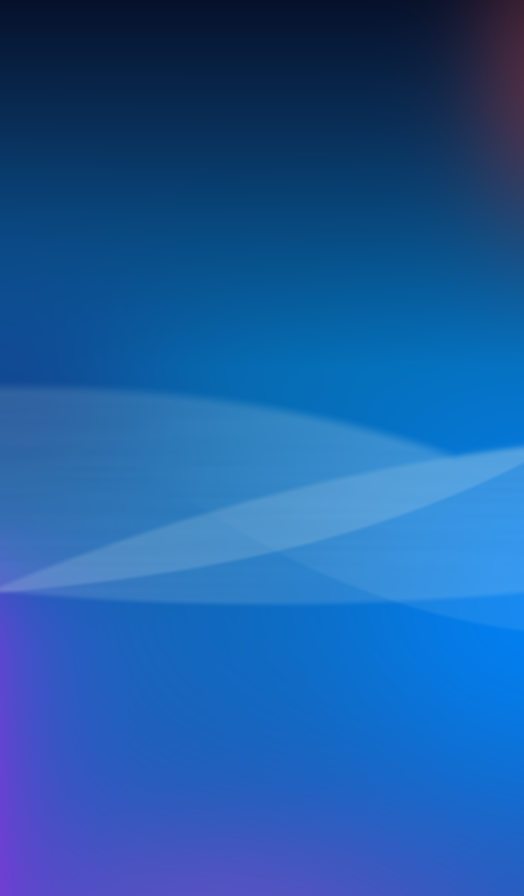
Write a WebGL 1 fragment shader that draws this background.

```glsl
precision highp float;
// Deep blue vertical gradient with corner glows and translucent curved ribbons.

uniform vec2 u_resolution;

// Vertical gradient, top to bottom
const vec3 NIGHT = vec3(0.02, 0.065, 0.165);
const vec3 NAVY = vec3(0.035, 0.17, 0.325);
const vec3 TEAL = vec3(0.03, 0.29, 0.50);
const vec3 AZURE = vec3(0.02, 0.43, 0.70);
const vec3 COBALT = vec3(0.06, 0.41, 0.73);
const vec3 DUSK = vec3(0.12, 0.36, 0.72);

// Glows
const vec3 VIOLET = vec3(0.47, 0.23, 0.84);
const vec3 LILAC = vec3(0.42, 0.31, 0.77);
const vec3 EMBER = vec3(0.58, 0.22, 0.25);
const vec3 ELECTRIC = vec3(0.0, 0.51, 0.97);
const vec3 SHADE = vec3(0.08, 0.24, 0.53);

// Ribbons
const vec3 RIBBON_TINT = vec3(0.84, 0.90, 0.92);
const float WIDE_ALPHA = 0.16;
const float LENS_ALPHA = 0.18;
const float SWEEP_ALPHA = 0.10;
const float SOFT_EDGE = 0.009;
const float CRISP_EDGE = 0.003;

const float STREAK_ROWS = 170.0;
const float STREAK_AMOUNT = 0.012;

float hash(vec2 p) {
  return fract(sin(dot(p, vec2(127.1, 311.7))) * 43758.5453);
}

float noise(vec2 p) {
  vec2 cell = floor(p);
  vec2 f = fract(p);
  f = f * f * (3.0 - 2.0 * f);
  float low = mix(hash(cell), hash(cell + vec2(1.0, 0.0)), f.x);
  float high = mix(hash(cell + vec2(0.0, 1.0)), hash(cell + vec2(1.0)), f.x);
  return mix(low, high, f.y);
}

// Elliptical Gaussian falloff
float glow(vec2 p, vec2 center, vec2 radius) {
  vec2 d = (p - center) / radius;
  return exp(-dot(d, d));
}

// Cubic curve with coefficients in rising order
float curve(float x, vec4 c) {
  return c.x + x * (c.y + x * (c.z + x * c.w));
}

// Coverage above an edge, with at least one pixel of smoothing
float above(float y, float edge, float softness) {
  float w = max(softness, 1.0 / u_resolution.y);
  return smoothstep(-w, w, y - edge);
}

float ramp(float from, float to, float y) {
  return clamp((y - from) / (to - from), 0.0, 1.0);
}

vec3 gradient(float y) {
  vec3 color = mix(DUSK, COBALT, ramp(0.0, 0.28, y));
  color = mix(color, AZURE, ramp(0.28, 0.59, y));
  color = mix(color, TEAL, ramp(0.59, 0.74, y));
  color = mix(color, NAVY, ramp(0.74, 0.87, y));
  return mix(color, NIGHT, ramp(0.87, 1.0, y));
}

vec3 addGlows(vec3 color, vec2 p) {
  color = mix(color, SHADE, 0.75 * glow(p, vec2(0.0, 0.56), vec2(0.32, 0.16)));
  color = mix(color, ELECTRIC, 0.9 * glow(p, vec2(1.05, 0.33), vec2(0.40, 0.23)));
  color = mix(color, EMBER, 0.50 * glow(p, vec2(1.04, 0.91), vec2(0.15, 0.17)));
  color = mix(color, LILAC, 0.75 * glow(p, vec2(0.42, -0.03), vec2(0.48, 0.12)));
  float leftFade = exp(-p.x / 0.13) * (1.0 - smoothstep(0.27, 0.47, p.y));
  return mix(color, VIOLET, leftFade * mix(0.88, 0.70, ramp(0.0, 0.32, p.y)));
}

vec3 addRibbons(vec3 color, vec2 p) {
  float lensTop = curve(p.x, vec4(0.345, 0.2425, -0.0865, 0.0));
  float lensBottom = curve(p.x, vec4(0.3385, 0.055, 0.03, 0.06));
  float wideTop = max(lensTop, curve(p.x, vec4(0.568, 0.0, -0.07, -0.038)));
  float wideBottom = curve(p.x, vec4(0.340, -0.0555, 0.054, 0.0));
  float sweepBottom = curve(p.x, vec4(0.612, -0.559, 0.243, 0.0));

  float belowWide = 1.0 - above(p.y, wideTop, SOFT_EDGE);
  float wide = belowWide * above(p.y, wideBottom, CRISP_EDGE * 1.5);
  float lens = above(p.y, lensBottom, CRISP_EDGE)
             * (1.0 - above(p.y, lensTop, CRISP_EDGE * 1.5));
  float sweep = belowWide * above(p.y, sweepBottom, CRISP_EDGE)
              * smoothstep(0.2, 0.8, p.x);

  color = mix(color, RIBBON_TINT, WIDE_ALPHA * wide);
  color = mix(color, RIBBON_TINT, SWEEP_ALPHA * sweep);
  color = mix(color, RIBBON_TINT, LENS_ALPHA * max(lens, 0.0));

  // Faint horizontal brushing inside the wide ribbon
  float streak = noise(p * vec2(5.0, STREAK_ROWS)) - 0.5;
  return color + STREAK_AMOUNT * streak * wide;
}

void main() {
  vec2 p = gl_FragCoord.xy / u_resolution;
  vec3 color = addRibbons(addGlows(gradient(p.y), p), p);
  gl_FragColor = vec4(color, 1.0);
}
```
